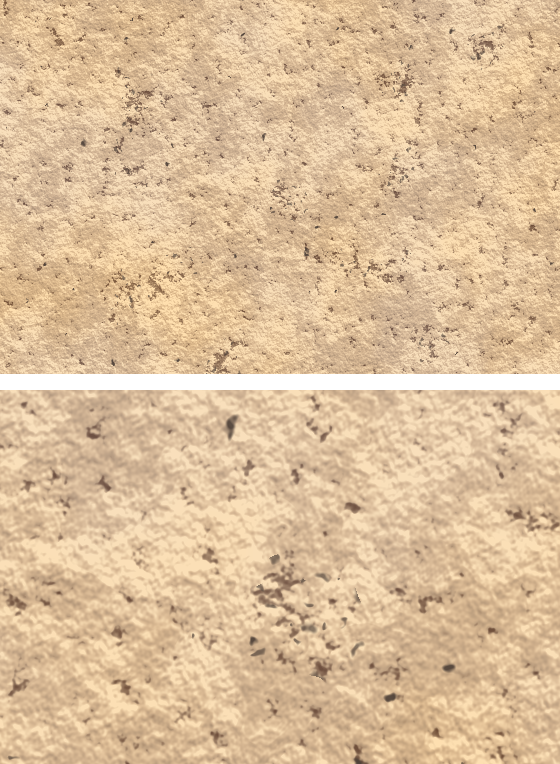
Top: the whole. Bottom: its middle third, enlarged.
Give the GLSL for this texture, as a Shadertoy shader.

```glsl
// Weathered sandstone: ragged tan patches under flaking cream crust, pale seams,
// a fine side-lit grain and dark pits, some alone and some in crumbled clusters.
// Layers of gradient noise set one tone, which a colour ramp then tints.

#define PATCH_SCALE 3.6
#define PATCH_CONTRAST 0.20
#define FLAKE_SCALE 10.0
#define FLAKE_CONTRAST 0.34
#define GRAIN_SCALE 30.0
#define RELIEF 1.08
#define LIGHT_STEP 0.0038
#define PIT_CHANCE 0.13
#define CLUSTER_CHANCE 0.45
#define SHADE_COLOR vec3(0.75, 0.635, 0.51)
#define CREAM_COLOR vec3(0.96, 0.85, 0.69)
#define PIT_COLOR vec3(0.29, 0.24, 0.21)

// Two random values in 0..1 for a grid cell
vec2 hash2(vec2 cell) {
    uvec2 v = uvec2(ivec2(cell) + 4096);
    v = v * 1664525u + 1013904223u;
    v.x += v.y * 1664525u;
    v.y += v.x * 1664525u;
    v ^= v >> 16u;
    v.x += v.y * 1664525u;
    v.y += v.x * 1664525u;
    v ^= v >> 16u;
    return vec2(v & 65535u) / 65535.0;
}

float corner(vec2 cell, vec2 offset) {
    float angle = 6.2832 * hash2(cell).x;
    return dot(vec2(cos(angle), sin(angle)), offset);
}

float gradientNoise(vec2 p) {
    vec2 i = floor(p), f = p - i;
    vec2 u = f * f * f * (f * (f * 6.0 - 15.0) + 10.0);
    vec2 e = vec2(1.0, 0.0);
    return mix(mix(corner(i, f), corner(i + e.xy, f - e.xy), u.x),
               mix(corner(i + e.yx, f - e.yx), corner(i + e.xx, f - e.xx), u.x), u.y);
}

float fbm(vec2 p, int octaves, float gain) {
    float sum = 0.0, amplitude = 1.0;
    for (int k = 0; k < octaves; k++) {
        sum += amplitude * gradientNoise(p);
        p = mat2(1.6, 1.2, -1.2, 1.6) * p + 17.3;
        amplitude *= gain;
    }
    return sum;
}

float grainHeight(vec2 p) {
    return fbm(p * GRAIN_SCALE, 4, 0.72);
}

// Coverage of pits scattered on a jittered grid
float pits(vec2 p, float cells, float chance, float size) {
    vec2 q = p * cells, home = floor(q);
    float cover = 0.0;
    for (int y = -1; y <= 1; y++)
    for (int x = -1; x <= 1; x++) {
        vec2 cell = home + vec2(x, y);
        vec2 pick = hash2(cell + 191.0);
        float radius = size * (0.45 + pick.y);
        float d = length((q - cell - hash2(cell)) * vec2(1.0, 1.3 - 0.5 * pick.y));
        float disc = 1.0 - smoothstep(0.4 * radius, 1.4 * radius, d);
        cover = max(cover, disc * step(pick.x, chance));
    }
    return cover;
}

void mainImage(out vec4 fragColor, in vec2 fragCoord) {
    vec2 p = fragCoord / iResolution.y;
    vec2 warp = vec2(fbm(p * 8.0 + 3.0, 4, 0.65), fbm(p * 8.0 + 41.0, 4, 0.65));

    // Broad patches
    float patches = fbm(p * PATCH_SCALE + 0.2 * warp + 9.0, 3, 0.6);
    float pale = smoothstep(-0.35, 0.35, patches);

    // Pale broken seams along the zero line of a slow noise
    float ridge = abs(gradientNoise(p * 1.8 + 0.16 * warp + 5.5));
    float seam = 1.0 - smoothstep(0.0, 0.07, ridge);
    seam *= smoothstep(-0.3, 0.3, gradientNoise(p * 4.0 + 60.0) + 0.4 * patches);

    // Flakes of crust with sharp ragged edges, denser on patches and seams
    float crust = fbm(p * FLAKE_SCALE + 0.25 * warp + 33.0, 5, 0.78);
    float flakes = smoothstep(-0.2, 0.2, crust + 0.55 * patches + 0.3 * seam);

    // Grain lit from above, slightly to the right
    vec2 toLight = normalize(vec2(0.3, 0.95));
    float height = grainHeight(p);
    float slope = height - grainHeight(p + LIGHT_STEP * toLight);
    float roughness = RELIEF * mix(0.8, 1.15, max(flakes, seam));

    float tone = 0.59 + PATCH_CONTRAST * (pale - 0.5) + FLAKE_CONTRAST * (flakes - 0.5)
               + 0.14 * seam + roughness * slope + 0.22 * height;

    // Cavities deepen in crumbled zones, which also hold clustered specks
    float crumbled = smoothstep(0.2, 0.5, gradientNoise(p * vec2(4.2, 5.4) + 77.0)
                                          + 0.2 * warp.x + 0.08 * seam);
    float cavity = smoothstep(0.42, 0.8, 0.42 * crumbled - height);
    tone = clamp(tone - 1.3 * cavity, -1.5, 1.12);

    // Ramp from shade to cream, warmer in the middle tones
    vec3 color = mix(SHADE_COLOR, CREAM_COLOR, tone);
    color -= max(4.0 * tone * (1.0 - tone), 0.0) * vec3(-0.002, 0.011, 0.016);
    float ochre = fbm(p * 2.3 + 0.1 * warp + 23.0, 3, 0.6);
    color += clamp(ochre, -0.4, 0.6) * vec3(0.025, 0.0, -0.05);

    // Dark pits with broken rims
    vec2 rim = p + 0.009 * vec2(fbm(p * 60.0, 2, 0.7), fbm(p * 60.0 + 31.0, 2, 0.7));
    float lone = pits(rim, 12.0, PIT_CHANCE, 0.055);
    float specks = pits(rim + 7.0, 55.0, CLUSTER_CHANCE * crumbled, 0.2);
    color = mix(color, PIT_COLOR, max(0.9 * lone, 0.65 * specks));

    fragColor = vec4(clamp(color, 0.0, 1.0), 1.0);
}
```
